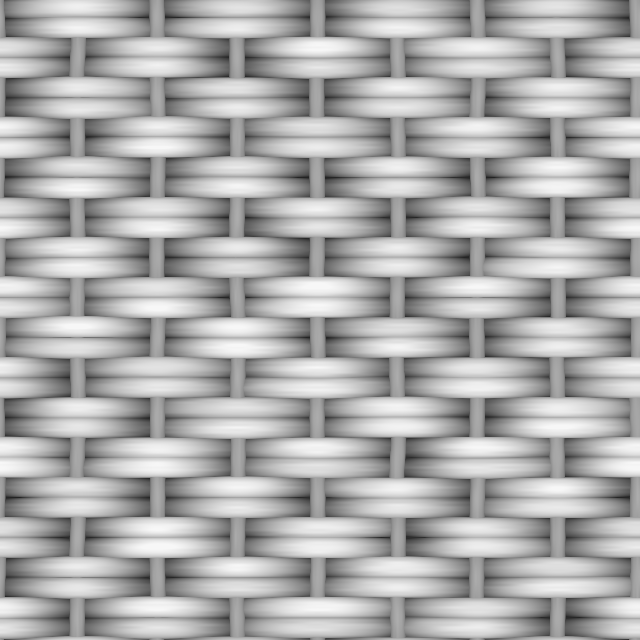
This texture is drawn by a WebGL 1 fragment shader. Its source:

```glsl
precision highp float;

// Grey wicker: paired horizontal strands weave over and under upright stakes.
// Every part is a rounded height; the highest one shows, and its height is its grey.
// 8 stakes across and 16 rows of two strands, with varied bends and fine fibres.

uniform vec2 u_resolution;

const float PI = 3.14159265;
const float STAKES = 8.0;
const float STRANDS = 32.0;

float hash(vec2 cell) {
  return fract(sin(dot(cell, vec2(12.9898, 78.233))) * 43758.545);
}

// Value noise that wraps after a whole number of cells.
float noise(vec2 p, vec2 period) {
  vec2 i = floor(p);
  vec2 f = fract(p);
  f = f * f * (3.0 - 2.0 * f);
  vec2 a = mod(i, period);
  vec2 b = mod(i + 1.0, period);
  return mix(mix(hash(a), hash(vec2(b.x, a.y)), f.x),
             mix(hash(vec2(a.x, b.y)), hash(b), f.x), f.y);
}

// Drop below the crest of a round rod: 0 at its axis, 1 at its rim, then steep.
float roundDrop(float v) {
  v = abs(v);
  return 1.0 - sqrt(max(1.0 - v * v, 0.0)) + 12.0 * max(v - 1.0, 0.0);
}

float strandHeight(vec2 p, float strand) {
  float id = mod(strand, STRANDS);
  float row = floor(id / 2.0);

  // Lift is 1 above a covered stake and 0 behind an exposed one.
  float lift = 0.5 + 0.5 * cos(PI * (p.x + row));
  float crestStake = mod(2.0 * floor((p.x + row) / 2.0 + 0.5) - row, STAKES);
  float crest = mix(0.88, 0.98, hash(vec2(crestStake, id + 40.0)));

  // Each half bends differently, partly in common with its paired strand.
  float span = mod(floor(p.x), STAKES);
  float vary = mix(hash(vec2(span + 11.0, row + 80.0)),
                   hash(vec2(span + 23.0, id + 120.0)), 0.5);
  float bend = mix(0.2, 0.8, vary);
  float level = mix(0.34, crest, pow(max(lift, 0.0001), bend));

  float wobble = 0.08 * (noise(vec2(p.x, id), vec2(STAKES, STRANDS)) - 0.5);
  float v = (p.y - strand - 0.5 - wobble) / 0.52;
  return level - 0.38 * roundDrop(v);
}

float stakeHeight(vec2 p) {
  float index = floor(p.x + 0.5);
  float id = mod(index, STAKES);
  float sway = 0.025 * (noise(vec2(id, p.y * 0.5), vec2(STAKES, 16.0)) - 0.5);
  float u = (p.x - index - sway) / 0.095;
  float grain = 0.03 * (noise(vec2(p.x * 40.0, p.y), vec2(320.0, STRANDS)) - 0.5);
  // The stake sinks slightly below the strands that cover it.
  float bow = 0.035 * cos(PI * (p.y * 0.5 - 0.5 + id + 1.0));
  return 0.63 + bow + grain - 0.26 * roundDrop(u);
}

void main() {
  vec2 uv = gl_FragCoord.xy / u_resolution;
  vec2 p = uv * vec2(STAKES, STRANDS) + vec2(0.03, -0.125);

  // Neighbouring strands overlap slightly; the highest wins.
  float strands = 0.16;
  for (int k = -1; k <= 1; k++) {
    strands = max(strands, strandHeight(p, floor(p.y) + float(k)));
  }

  // Fine fibres running along the strands.
  float fibre = noise(p * vec2(3.0, 8.0), vec2(24.0, 256.0)) - 0.5;
  strands += 0.05 * fibre;

  float grey = max(strands, stakeHeight(p));
  gl_FragColor = vec4(vec3(clamp(grey, 0.0, 0.97)), 1.0);
}
```
